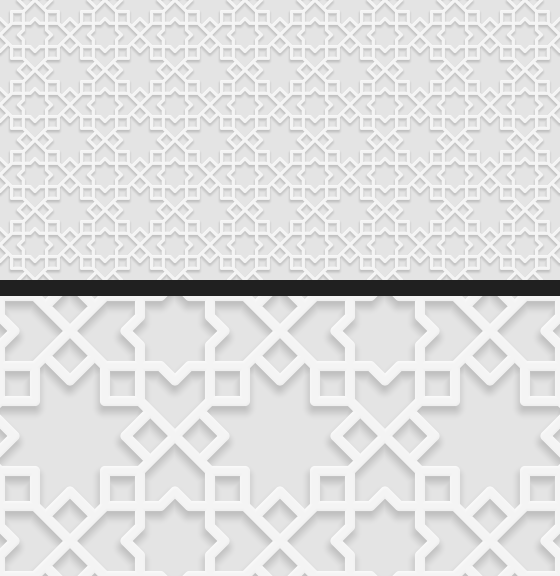
Top: the whole. Bottom: its middle third, enlarged.
Give the GLSL for this pattern, as a WebGL 2 fragment shader.

```glsl
#version 300 es
precision highp float;
// Raised white lattice of eight-pointed stars, squares and diamonds on pale grey.
// Each cell is mirrored into one octant, where six segments give the distance
// to the lattice; shifted samples of it give the bevel and the soft shadow.

uniform vec2 u_resolution;
out vec4 outColor;

const vec2 REPEATS = vec2(8.0, 4.0);
const float CELL = 12.0;            // cell side; small squares have side 2
const float HALF_WIDTH = 0.29;      // half the width of a strap
const vec2 SHADOW_SHIFT = vec2(0.04, 0.35);
const vec2 BEVEL_SHIFT = vec2(-0.03, 0.08);
const vec3 FLOOR_COLOR = vec3(0.893);
const vec3 SHADOW_COLOR = vec3(0.745);
const vec3 STRAP_COLOR = vec3(0.957);

float segmentDistance(vec2 p, vec2 a, vec2 b) {
    vec2 ab = b - a;
    float t = clamp(dot(p - a, ab) / dot(ab, ab), 0.0, 1.0);
    return length(p - a - ab * t);
}

// Mirror the repeating cell into the octant 0 <= y <= x <= CELL / 2
vec2 foldCell(vec2 p) {
    vec2 q = abs(mod(p, CELL) - 0.5 * CELL);
    return q.x < q.y ? q.yx : q;
}

float latticeDistance(vec2 p) {
    vec2 q = foldCell(p);
    float r = sqrt(2.0);
    vec2 starTip = vec2(2.0 * r, 0.0);
    vec2 starNotch = vec2(2.0, 2.0 * r - 2.0);
    vec2 squareInner = vec2(2.0);
    vec2 squareSide = vec2(4.0, 2.0);

    // Star
    float d = segmentDistance(q, starTip, starNotch);
    d = min(d, segmentDistance(q, starNotch, squareInner));
    // Square
    d = min(d, segmentDistance(q, squareInner, squareSide));
    d = min(d, segmentDistance(q, squareSide, vec2(4.0)));
    // Diamond with its link to the square
    d = min(d, segmentDistance(q, squareSide, vec2(6.0, 0.0)));
    return min(d, segmentDistance(q, vec2(6.0 - r, r), vec2(6.0, 2.0 * r)));
}

void main() {
    vec2 p = gl_FragCoord.xy / u_resolution * REPEATS * CELL;
    vec2 unitsPerPixel = REPEATS * CELL / u_resolution;
    float blur = 0.6 * max(unitsPerPixel.x, unitsPerPixel.y);
    float d = latticeDistance(p);

    // Floor with the shadow falling downwards
    float shadow = 1.0 - smoothstep(-0.1, 0.75, latticeDistance(p + SHADOW_SHIFT));
    vec3 ground = mix(FLOOR_COLOR, SHADOW_COLOR, shadow);

    // Straps, brighter on the upper slope
    float slope = latticeDistance(p - BEVEL_SHIFT) - latticeDistance(p + BEVEL_SHIFT);
    float rim = smoothstep(0.08, HALF_WIDTH, d);
    vec3 strap = STRAP_COLOR - 0.13 * slope * rim;

    float cover = 1.0 - smoothstep(HALF_WIDTH - blur, HALF_WIDTH + blur, d);
    outColor = vec4(mix(ground, strap, cover), 1.0);
}
```
